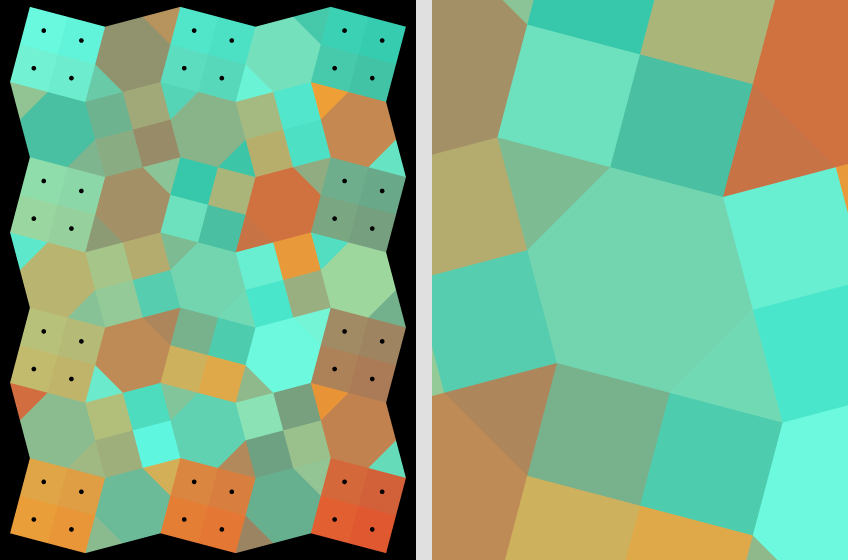
Left: the whole. Right: its middle third, enlarged.
Write a WebGL 1 fragment shader that draws this pattern.

```glsl
precision highp float;
// A 5 by 7 lattice of hinged squares and rhombi on black. Squares split into four tiles,
// rhombi into a hexagon and two corner triangles. Dotted tiles on the rim follow a
// four-corner colour gradient; all other tiles take hashed places within it.

uniform vec2 u_resolution;

const vec2 GRID = vec2(5.0, 7.0);       // cells across and down
const float PITCH = 0.1343;             // cell spacing, in canvas heights
const float SWING = 0.264;              // zigzag depth of the lattice, in cells
const float DOT_RADIUS = 0.030;         // in cells
const float SEED = 3.7;                 // selects the shuffle
const int SAMPLES = 4;                  // antialiasing samples per axis
const int UNFOLD_STEPS = 7;
const vec3 BACKGROUND = vec3(0.0);
const vec3 TOP_LEFT = vec3(0.40, 1.00, 0.91);
const vec3 TOP_RIGHT = vec3(0.17, 0.81, 0.70);
const vec3 BOTTOM_LEFT = vec3(0.94, 0.62, 0.20);
const vec3 BOTTOM_RIGHT = vec3(0.90, 0.31, 0.165);

// Triangle wave: 0 at even integers, 1 at odd ones.
float zigzag(float x) {
  return 1.0 - abs(mod(x, 2.0) - 1.0);
}

vec2 hash2(vec2 p) {
  vec2 q = vec2(dot(p, vec2(127.1, 311.7)), dot(p, vec2(269.5, 183.3)));
  return fract(sin(q + SEED) * 43758.55);
}

vec3 cornerGradient(vec2 uv) {
  return mix(mix(TOP_LEFT, TOP_RIGHT, uv.x),
             mix(BOTTOM_LEFT, BOTTOM_RIGHT, uv.x), uv.y);
}

// Fixed-point inverse of the hinged lattice, giving straight grid coordinates.
vec2 unfold(vec2 p) {
  vec2 g = p;
  for (int n = 0; n < UNFOLD_STEPS; n++) {
    g.x = p.x + SWING * zigzag(g.y);
    g.y = p.y - SWING * zigzag(g.x);
  }
  return g;
}

// Centre of the tile that holds a point of a square cell.
vec2 squareTile(vec2 f) {
  return 0.25 + 0.5 * step(0.5, f);
}

// Centre of the hexagon or of either cut corner in a rhombic cell.
vec2 rhombusTile(vec2 f, bool mirrored) {
  if (mirrored) f.x = 1.0 - f.x;
  float diagonal = f.x + f.y;
  vec2 centre = vec2(0.5 + (step(1.5, diagonal) - step(diagonal, 0.5)) / 3.0);
  if (mirrored) centre.x = 1.0 - centre.x;
  return centre;
}

vec3 mosaic(vec2 p) {
  vec2 g = unfold(p);
  vec2 cell = floor(g);
  if (cell.x < 0.0 || cell.y < 0.0 || cell.x >= GRID.x || cell.y >= GRID.y)
    return BACKGROUND;

  vec2 f = g - cell;
  vec2 odd = mod(cell, 2.0);
  bool isSquare = odd.x == odd.y;
  vec2 centre = isSquare ? squareTile(f) : rhombusTile(f, odd.x > 0.5);

  // Even squares on the rim keep their gradient colour and carry dots.
  bool onRim = cell.x < 0.5 || cell.y < 0.5
            || cell.x > GRID.x - 1.5 || cell.y > GRID.y - 1.5;
  bool fixedTile = onRim && odd.x + odd.y < 0.5;
  if (fixedTile && length(f - centre) < DOT_RADIUS) return BACKGROUND;

  vec2 tile = cell + centre;
  return cornerGradient(fixedTile ? tile / GRID : hash2(tile));
}

void main() {
  // Centre of the folded lattice, with y running downwards.
  vec2 middle = 0.5 * (GRID + vec2(-SWING, SWING));
  vec3 total = vec3(0.0);
  for (int i = 0; i < SAMPLES; i++) {
    for (int j = 0; j < SAMPLES; j++) {
      vec2 jitter = (vec2(float(i), float(j)) + 0.5) / float(SAMPLES) - 0.5;
      vec2 p = (gl_FragCoord.xy + jitter - 0.5 * u_resolution) / u_resolution.y;
      total += mosaic(vec2(p.x, -p.y) / PITCH + middle);
    }
  }
  gl_FragColor = vec4(total / float(SAMPLES * SAMPLES), 1.0);
}
```
